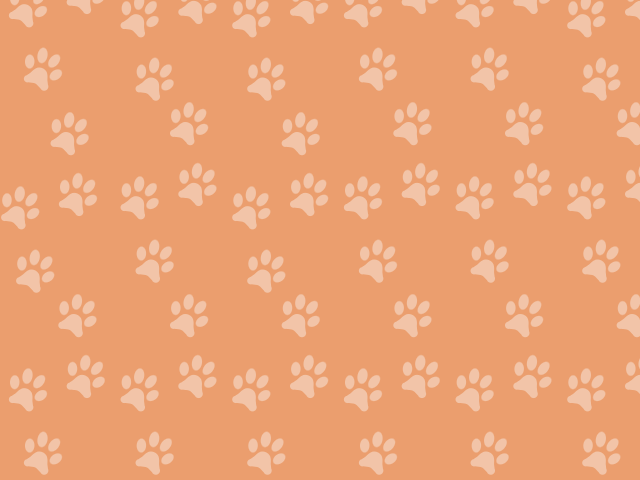
Write a WebGL 1 fragment shader that draws this pattern.

```glsl
precision highp float;
// Pale paw prints on a flat orange ground, four prints to each repeating tile.
// Prints are distance shapes: ellipses for toes, tapered capsules for the pad.
// Some tiles are nudged out of line. The canvas height is 864 units.

uniform vec2 u_resolution;

// Ellipse whose long axis leans clockwise from upright by tilt.
float toe(vec2 p, vec2 center, vec2 radii, float tilt) {
  p -= center;
  float c = cos(tilt), s = sin(tilt);
  vec2 q = vec2(c * p.x - s * p.y, s * p.x + c * p.y);
  return (length(q / radii) - 1.0) * radii.x;
}

// Capsule from a to b whose radius runs from ra to rb.
float taperedCapsule(vec2 p, vec2 a, vec2 b, float ra, float rb) {
  vec2 ab = b - a;
  float t = clamp(dot(p - a, ab) / dot(ab, ab), 0.0, 1.0);
  return length(p - a - ab * t) - mix(ra, rb, t);
}

float smoothMin(float a, float b, float k) {
  float h = max(k - abs(a - b), 0.0) / k;
  return min(a, b) - 0.25 * k * h * h;
}

float paw(vec2 p) {
  // Pad: a hump with one lobe to the left and one below
  vec2 hump = vec2(-7.0, -12.0);
  float leftLobe = taperedCapsule(p, hump, vec2(-28.0, -17.0), 14.5, 6.5);
  float lowLobe = taperedCapsule(p, hump, vec2(2.0, -31.0), 14.5, 7.5);
  float d = smoothMin(leftLobe, lowLobe, 3.0);

  // Toes fan out from upright to leaning right
  d = min(d, toe(p, vec2(-24.0, 14.0), vec2(8.5, 12.5), 0.03));
  d = min(d, toe(p, vec2(-1.0, 25.0), vec2(9.0, 14.0), 0.18));
  d = min(d, toe(p, vec2(20.0, 15.0), vec2(8.5, 13.5), 0.68));
  return min(d, toe(p, vec2(23.0, -10.0), vec2(8.5, 12.2), 0.95));
}

vec2 shorter(vec2 a, vec2 b) {
  return dot(a, a) < dot(b, b) ? a : b;
}

// Displacement of a tile; each row's bits mark its lowered columns.
vec2 tileShift(vec2 tile) {
  float rowBits = tile.y < 0.5 ? 0.0 : (tile.y < 1.5 ? 5.0 : 38.0);
  float lowered = mod(floor((rowBits + 0.5) / exp2(tile.x)), 2.0);
  float pushedLeft = tile.x < 0.5 ? lowered : 0.0;
  return vec2(-14.0 * pushedLeft, -18.0 * lowered);
}

void main() {
  float pixel = 864.0 / u_resolution.y;
  vec2 p = gl_FragCoord.xy * pixel;

  // Tile lookup, with room below for lowered prints
  vec2 tileSize = vec2(201.0, 345.6);
  vec2 tile = floor((p + vec2(0.0, 10.0)) / tileSize);
  vec2 q = p - tile * tileSize - tileShift(tile);

  // Offset from the nearest of the tile's four prints
  vec2 lower = shorter(q - vec2(77.5, 48.0), q - vec2(50.5, 162.0));
  vec2 upper = shorter(q - vec2(154.5, 186.0), q - vec2(139.5, 295.5));
  float d = paw(shorter(lower, upper));

  float coverage = clamp(0.5 - d / pixel, 0.0, 1.0);
  vec3 ground = vec3(0.92, 0.62, 0.43);
  vec3 print = vec3(0.95, 0.77, 0.66);
  gl_FragColor = vec4(mix(ground, print, coverage), 1.0);
}
```
